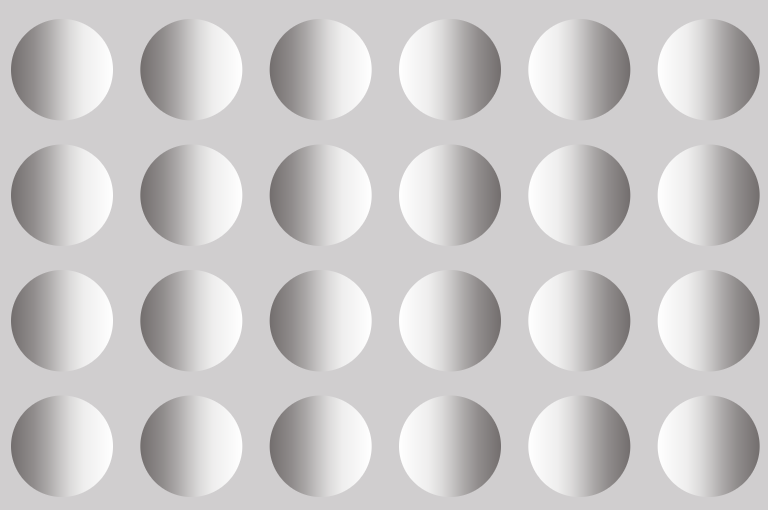
Give the GLSL for this pattern, as a Shadertoy shader.

```glsl
// Six by four grid of grey discs with metallic gradients, mirrored on the right half.

#define CANVAS vec2(1.5, 1.0)
#define PITCH vec2(0.2526, 0.2461)
#define FIRST_CENTER vec2(0.1211, 0.1250)
#define RADIUS 0.0996
#define MIRROR_COLUMN 2.5
#define BACKGROUND vec3(0.816, 0.808, 0.812)
#define WARMTH vec3(0.0, 0.034, 0.036)

// Gradient stops: position across the disc, grey tone
const vec2 STOPS[7] = vec2[7](
    vec2(0.00, 0.450), vec2(0.22, 0.565), vec2(0.36, 0.670), vec2(0.47, 0.770),
    vec2(0.58, 0.860), vec2(0.71, 0.935), vec2(1.00, 1.000));

// Piecewise linear metal ramp, slightly warm in the darks
vec3 metalRamp(float t) {
    float tone = STOPS[0].y;
    for (int i = 1; i < 7; i++) {
        float span = clamp((t - STOPS[i - 1].x) / (STOPS[i].x - STOPS[i - 1].x), 0.0, 1.0);
        tone += span * (STOPS[i].y - STOPS[i - 1].y);
    }
    return vec3(tone) - WARMTH * (1.0 - tone);
}

void mainImage(out vec4 fragColor, in vec2 fragCoord) {
    vec2 p = fragCoord / iResolution.xy * CANVAS;
    float pixel = 1.0 / iResolution.y;

    // Nearest disc and position relative to its centre
    vec2 cell = floor((p - FIRST_CENTER) / PITCH + 0.5);
    vec2 local = p - FIRST_CENTER - cell * PITCH;

    // Dark sides face outward
    float facing = cell.x < MIRROR_COLUMN ? 1.0 : -1.0;
    vec3 disc = metalRamp(0.5 + 0.5 * facing * local.x / RADIUS);

    float coverage = clamp(0.5 - (length(local) - RADIUS) / pixel, 0.0, 1.0);
    fragColor = vec4(mix(BACKGROUND, disc, coverage), 1.0);
}
```
